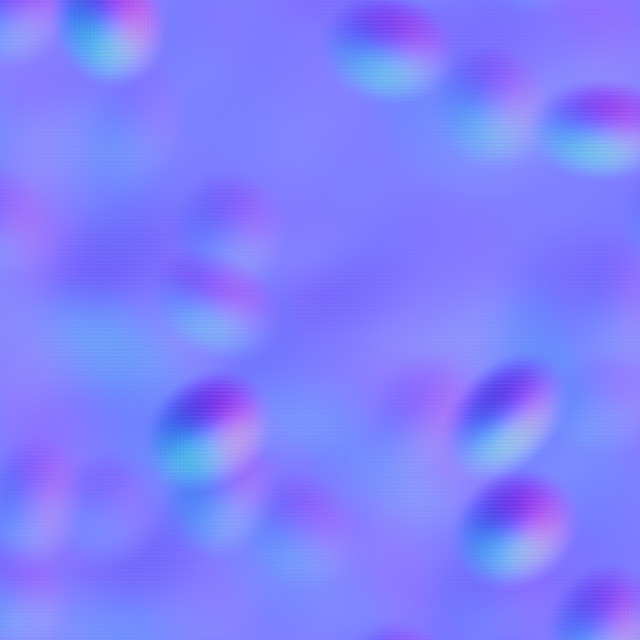
Reproduce this texture map procedurally as a WebGL 1 fragment shader.

```glsl
precision highp float;
// Tangent-space normal map of soft, scattered bumps.
// Jittered oval domes over a weak, broad undulation give analytic slopes;
// a fine grid ribs the slopes and the normal is packed into colour.

uniform vec2 u_resolution;

#define BUMP_CELLS 6.6        // bump cells across the canvas
#define BUMP_RADIUS 0.68      // dome radius in cells
#define BUMP_GAIN 0.24        // dome height
#define SWELL_CELLS 5.2       // cells of the broad undulation
#define SWELL_RADIUS 1.0      // its dome radius in cells
#define SWELL_GAIN 0.085      // its height
#define JITTER 0.45           // spread of dome centres in their cells
#define STRENGTH vec2(0.88, 1.06) // slope gain along x and y
#define RIB_COUNT 170.6667    // fine ribs across the canvas
#define RIB_DEPTH 0.14        // slope modulation by the ribs

const float TAU = 6.2831853;

float hash(vec2 cell) {
  return fract(sin(dot(cell, vec2(127.1, 311.7))) * 43758.5453);
}

mat2 rotation(float angle) {
  float c = cos(angle);
  float s = sin(angle);
  return mat2(c, s, -s, c);
}

// Slope of one oval dome (1 - q)^3, where q is the squared scaled distance
vec2 domeSlope(vec2 offset, float radius, float stretch, float angle) {
  mat2 turn = rotation(angle);
  vec2 axes = radius * vec2(stretch, 1.0 / stretch);
  vec2 local = (offset * turn) / axes;
  float rest = max(1.0 - dot(local, local), 0.0);
  return turn * (-6.0 * rest * rest * local / axes);
}

// Summed dome slopes; signed domes rise and sink, others are mostly low
vec2 domeField(vec2 p, float radius, bool signedHeight) {
  vec2 home = floor(p);
  vec2 total = vec2(0.0);
  for (int j = -1; j <= 1; j++) {
    for (int i = -1; i <= 1; i++) {
      vec2 cell = home + vec2(float(i), float(j));
      vec2 shift = vec2(hash(cell + 13.7), hash(cell + 41.3)) - 0.5;
      vec2 centre = cell + 0.5 + JITTER * shift;
      float h = hash(cell + 5.1);
      float tall = signedHeight ? 2.0 * h - 1.0 : h * h * h;
      float stretch = mix(1.0, 1.22, hash(cell + 71.9));
      float angle = TAU * hash(cell + 97.2);
      total += tall * domeSlope(p - centre, radius, stretch, angle);
    }
  }
  return total;
}

void main() {
  float side = min(u_resolution.x, u_resolution.y);
  vec2 uv = gl_FragCoord.xy / side;

  // The undulation lies on a turned lattice so the two never line up
  mat2 turn = rotation(0.6);
  vec2 swell = turn * domeField((uv * SWELL_CELLS) * turn + 23.0, SWELL_RADIUS, true);
  vec2 bumps = domeField(uv * BUMP_CELLS + vec2(0.3, 0.2), BUMP_RADIUS, false);
  vec2 grad = (BUMP_GAIN * bumps + SWELL_GAIN * swell) * STRENGTH;

  // Ribs scale each slope along its own axis; they fade when too fine to draw
  float ribFade = clamp(side / RIB_COUNT - 2.0, 0.0, 1.0);
  grad *= 1.0 + RIB_DEPTH * ribFade * cos(TAU * RIB_COUNT * uv);

  // Green points down the canvas
  vec3 normal = normalize(vec3(-grad.x, grad.y, 1.0));
  gl_FragColor = vec4(normal * 0.5 + 0.5, 1.0);
}
```
